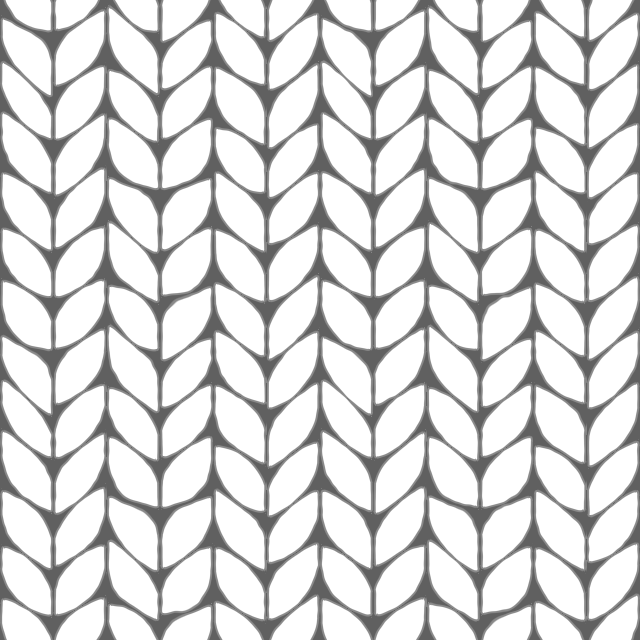
Reproduce this pattern procedurally as a WebGL 2 fragment shader.

```glsl
#version 300 es
precision highp float;

uniform vec2 u_resolution;
out vec4 outColor;

const vec2 GRID = vec2(12.0, 12.06);      // half columns across, stitches down
const vec2 JITTER_PERIOD = vec2(6.0, 6.0); // irregularities repeat over this block
const vec2 HALF_AXIS = vec2(0.455, -0.73); // stitch centre to its inner tip
const float ROW_PHASE = 0.08;
const vec3 YARN = vec3(1.0);
const vec3 OUTLINE = vec3(0.54);
const vec3 GAP = vec3(0.375);

float hash(vec2 p) {
    return fract(sin(dot(p, vec2(127.1, 311.7))) * 43758.5453);
}

float valueNoise(vec2 p) {
    vec2 cell = floor(p);
    vec2 f = smoothstep(0.0, 1.0, fract(p));
    float low = mix(hash(cell), hash(cell + vec2(1.0, 0.0)), f.x);
    float high = mix(hash(cell + vec2(0.0, 1.0)), hash(cell + 1.0), f.x);
    return mix(low, high, f.y);
}

// Vertical shift of one stitch, blended from its outer to its inner tip
float stitchShift(vec2 id, float across, float amount) {
    vec2 key = mod(id, JITTER_PERIOD);
    float outer = hash(key + 3.7);
    float inner = hash(key + 19.3);
    return (mix(outer, inner, across) - 0.5) * amount;
}

// Leaf with a fuller upper inner shoulder, trimmed by vertical sides
float leafField(vec2 p, vec2 halfAxis, float halfWidth) {
    float halfLength = length(halfAxis);
    vec2 axis = halfAxis / halfLength;
    float along = dot(p, axis) / halfLength;
    float side = dot(p, vec2(-axis.y, axis.x));
    float skew = side > 0.0 ? 0.25 : -0.08;
    float profile = halfWidth * (1.0 - along * along) * (1.0 + skew * along);
    float body = sqrt(side * side + 0.0012) - profile;
    return max(body, abs(p.x) - 0.453);
}

// Negative inside the nearest stitch
float knitField(vec2 p) {
    float halfColumn = floor(p.x);
    float across = fract(p.x);
    if (mod(halfColumn, 2.0) > 0.5) across = 1.0 - across;

    // Bend whole rows together so that neighbours never collide
    float x = across - 0.5;
    float slope = -HALF_AXIS.y / HALF_AXIS.x;
    float y = p.y - ROW_PHASE;
    float level = y + slope * x;
    float row = floor(level);
    float below = stitchShift(vec2(halfColumn, row), across, 0.32);
    float above = stitchShift(vec2(halfColumn, row + 1.0), across, 0.32);
    y += mix(below, above, smoothstep(0.0, 1.0, level - row));

    float nearest = floor(y + slope * x + 0.5);
    float d = 1e3;
    for (int i = -1; i <= 1; i++) {
        vec2 local = vec2(x, y - nearest - float(i));
        d = min(d, leafField(local, HALF_AXIS, 0.33));
    }
    // Hand drawn wobble
    return d + (valueNoise(p * 7.0) - 0.5) * 0.022;
}

// Field rescaled by its slope for an even outline
float knitDistance(vec2 p) {
    const float STEP = 0.004;
    float d = knitField(p);
    vec2 gradient = vec2(knitField(p + vec2(STEP, 0.0)) - d,
                         knitField(p + vec2(0.0, STEP)) - d) / STEP;
    return d / clamp(length(gradient), 0.75, 1.6);
}

void main() {
    vec2 uv = gl_FragCoord.xy / u_resolution;
    float pixel = GRID.x / min(u_resolution.x, u_resolution.y);
    float d = knitDistance(uv * GRID);

    float outlineWidth = 0.036;
    float soft = 0.7 * pixel;
    vec3 color = mix(OUTLINE, GAP, smoothstep(-soft, soft, d - outlineWidth));
    color = mix(YARN, color, smoothstep(-soft, soft, d));
    outColor = vec4(color, 1.0);
}
```
